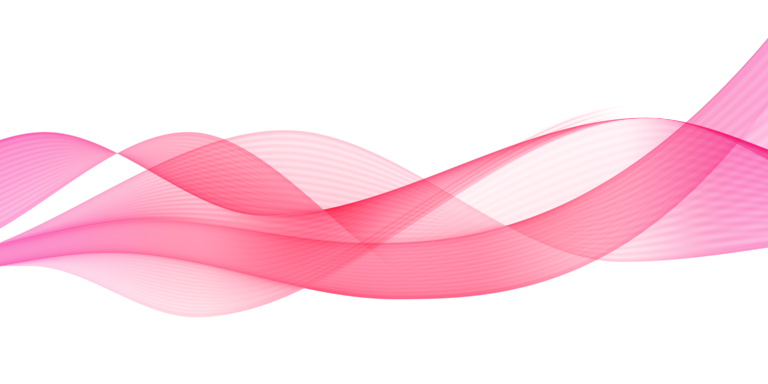
This background is drawn by a WebGL 1 fragment shader. Its source:

```glsl
precision highp float;

uniform vec2 u_resolution;

#define ROSE vec3(1.0, 0.13, 0.36)
#define MAGENTA vec3(0.97, 0.08, 0.58)
#define RIM_STRENGTH 0.30
#define RIM_WIDTH 0.009
#define THREADS 15.0
#define THREAD_STRENGTH 0.035

// Smooth curve through four turning points
float wave(float x, vec4 at, vec4 height) {
    return height.x
        + (height.y - height.x) * smoothstep(at.x, at.y, x)
        + (height.z - height.y) * smoothstep(at.y, at.z, x)
        + (height.w - height.z) * smoothstep(at.z, at.w, x);
}

// Accelerating rise that begins at start and gains height by x = 2
float sweep(float x, float start, float height, float power) {
    return height * pow(max(x - start, 0.0) / (2.0 - start), power);
}

// Translucent veil between two edges, with a density at each edge
vec3 veil(vec3 color, vec2 p, float a, float b, vec2 density, float fade) {
    float pixel = 1.0 / u_resolution.y;
    float inside = min(p.y - min(a, b), max(a, b) - p.y);
    float body = smoothstep(-pixel, pixel, inside);
    float span = b - a;
    float safeSpan = abs(span) < 0.0001 ? 0.0001 : span;
    float t = clamp((p.y - a) / safeSpan, 0.0, 1.0);

    // Edges gather into dark rims; fine threads run along the middle
    vec2 gap = abs(p.y - vec2(a, b));
    vec2 rims = exp(-gap / RIM_WIDTH) * sqrt(density);
    float thread = sin(6.2832 * THREADS * t) * smoothstep(0.08, 0.2, abs(span));
    float alpha = mix(density.x, density.y, t)
        + RIM_STRENGTH * max(rims.x, rims.y)
        + THREAD_STRENGTH * thread;

    vec3 tint = mix(ROSE, MAGENTA, smoothstep(0.45, 1.0, abs(p.x - 1.0)));
    return color * mix(vec3(1.0), tint, clamp(alpha * body * fade, 0.0, 1.0));
}

void main() {
    vec2 p = gl_FragCoord.xy / u_resolution * vec2(2.0, 1.0);
    float x = p.x;

    // Edges shared by neighbouring veils
    float crest = wave(x, vec4(-0.34, 0.117, 0.69, 1.68), vec4(0.53, 0.656, 0.4375, 0.693))
        - 0.166 * smoothstep(1.68, 2.32, x);
    float arch = wave(x, vec4(-0.26, 0.742, 1.62, 2.4), vec4(0.31, 0.661, 0.318, 0.396));
    float twist = wave(x, vec4(-0.21, 0.49, 1.23, 2.0), vec4(0.336, 0.656, 0.22, 0.32));
    float spine = wave(x, vec4(-0.21, 0.39, 0.964, 3.0), vec4(0.336, 0.427, 0.367, 0.367))
        + sweep(x, 0.964, 0.534, 2.3);
    float keel = wave(x, vec4(-0.3, 0.286, 1.03, 3.0), vec4(0.27, 0.341, 0.221, 0.221))
        + sweep(x, 1.03, 0.508, 2.6);
    float trough = wave(x, vec4(0.08, 0.508, 1.69, 2.32), vec4(0.307, 0.174, 0.692, 0.47));

    // Density changes along the width
    float leftSide = 1.0 - smoothstep(0.3, 0.8, x);
    float rightSide = smoothstep(1.2, 1.6, x);
    float lensFade = mix(1.0, 0.45, smoothstep(0.7, 1.1, x));

    vec3 color = vec3(1.0);
    color = veil(color, p, keel, trough, vec2(0.28, 0.12), lensFade);
    color = veil(color, p, arch, spine, vec2(0.13, 0.26), 1.0 + 0.8 * leftSide);
    color = veil(color, p, crest, twist, vec2(0.48, 0.30), 1.0 - smoothstep(0.8, 1.05, x));
    color = veil(color, p, spine, keel, vec2(0.45, 0.48), 1.0 - 0.6 * rightSide);
    color = veil(color, p, crest, trough, vec2(0.58, 0.18), smoothstep(0.5, 0.85, x));
    color = veil(color, p, crest, arch, vec2(0.42, 0.22), smoothstep(1.6, 1.9, x));

    // Narrow strands beside the rising trough
    float strandFade = smoothstep(0.75, 0.95, x) * (1.0 - smoothstep(1.45, 1.65, x));
    for (int i = 1; i <= 3; i++) {
        float offset = 0.012 * float(i);
        float strand = exp(-abs(p.y - trough - offset) * 350.0);
        color *= mix(vec3(1.0), ROSE, 0.22 * strand * strandFade);
    }

    gl_FragColor = vec4(color, 1.0);
}
```
